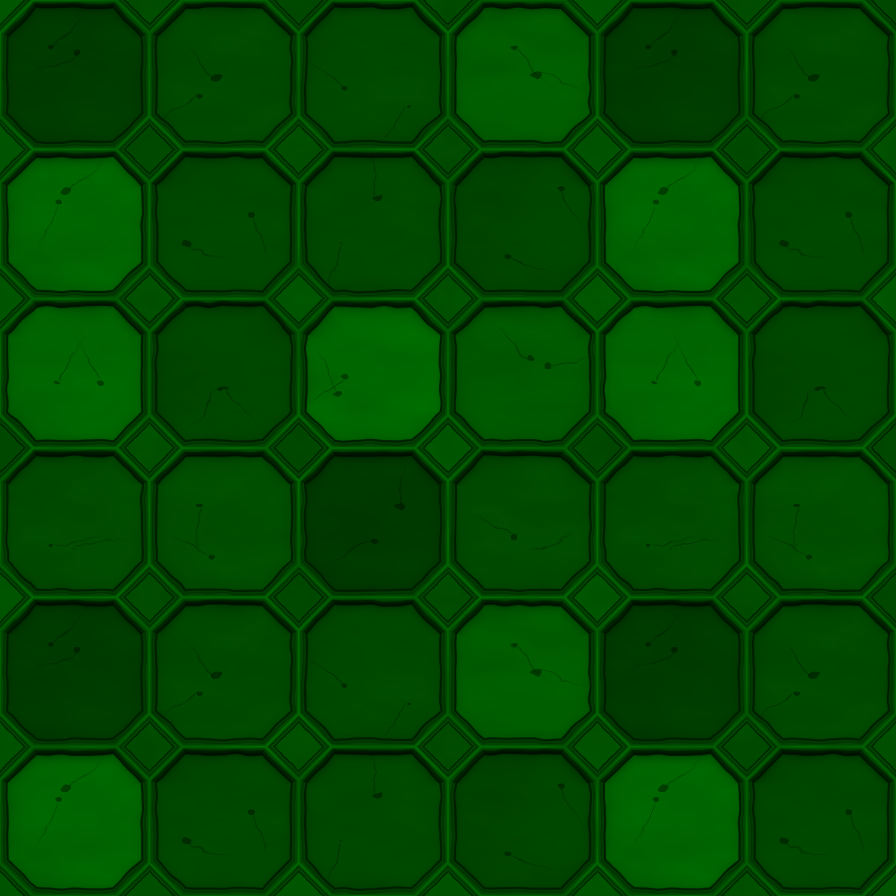
This texture is drawn by a Shadertoy shader. Its source:

```glsl
const float GRID = 6.0;            // tiles across and down
const float PERIOD = 4.0;          // tiles before the variation repeats
const float DIAMOND = 0.222;       // half diagonal of the corner stone with its rim
const float DIAMOND_FACE = 0.165;  // half diagonal of its flat top
const float BEVEL = 0.055;         // width of the tile border
const float WOBBLE = 0.016;        // unevenness of the worn border
const float SEAM_WIDTH = 0.007;
const float GROOVE_WIDTH = 0.007;
const float CRACK_WIDTH = 0.004;
const float RIM_TONE = 0.275;
const float SEAM_TONE = 0.41;
const float SHADOW_TONE = 0.07;
const vec3 TINT = vec3(0.0, 1.0, 0.0);

// Face tones of one period, row by row from the top
const float TONES[16] = float[16](
    0.235, 0.290, 0.285, 0.365,
    0.395, 0.280, 0.285, 0.270,
    0.395, 0.275, 0.410, 0.345,
    0.295, 0.305, 0.225, 0.290);

float hash(vec2 p) {
    return fract(sin(dot(p, vec2(127.1, 311.7))) * 43758.5453);
}

float noise(vec2 p) {
    vec2 i = floor(p), f = fract(p);
    f = f * f * (3.0 - 2.0 * f);
    return mix(mix(hash(i), hash(i + vec2(1, 0)), f.x),
               mix(hash(i + vec2(0, 1)), hash(i + vec2(1, 1)), f.x), f.y);
}

float fbm(vec2 p) {
    float sum = 0.0, amp = 0.5;
    for (int i = 0; i < 4; i++) {
        sum += amp * noise(p);
        p = p * 2.03 + 7.1;
        amp *= 0.5;
    }
    return sum;
}

float stroke(float dist, float halfWidth, float aa) {
    return 1.0 - smoothstep(halfWidth - aa, halfWidth + aa, abs(dist));
}

// Stains, cracks and chips on the flat part of a tile
float faceTone(vec2 p, vec2 id, float tone, float aa) {
    vec2 seed = id * 17.3 + 3.7;
    float stain = fbm(p * vec2(3.0, 6.0) + seed) - 0.47;
    float shade = tone * (1.0 + 0.16 * stain + 0.05 * p.x);
    for (int i = 0; i < 2; i++) {
        vec2 key = seed + float(i) * 5.3;
        float angle = 6.2832 * hash(key);
        vec2 axis = vec2(cos(angle), sin(angle));
        vec2 center = 0.5 * (vec2(hash(key + 1.0), hash(key + 2.0)) - 0.5);
        vec2 r = p - center;
        float along = dot(r, axis);
        float across = dot(r, vec2(-axis.y, axis.x)) + 0.12 * (fbm(p * 6.0 + key) - 0.47);
        float reach = smoothstep(0.0, 0.04, along) * (1.0 - smoothstep(0.1, 0.4, along));
        shade *= 1.0 - 0.28 * reach * stroke(across, CRACK_WIDTH, aa);
        float chip = length(r * vec2(1.0, 1.5)) + 0.04 * (noise(p * 30.0 + key) - 0.5);
        float size = mix(0.012, 0.032, hash(key + 3.0));
        shade *= 1.0 - 0.38 * (1.0 - smoothstep(size - aa, size + aa, chip));
    }
    return shade;
}

void mainImage(out vec4 fragColor, in vec2 fragCoord) {
    vec2 uv = fragCoord / iResolution.xy * GRID;
    float aa = 0.8 * GRID / iResolution.y;
    vec2 cell = floor(uv);
    vec2 p = uv - cell - 0.5;
    vec2 id = mod(vec2(cell.x, GRID - 1.0 - cell.y), PERIOD);
    float tone = TONES[int(id.x + PERIOD * id.y)];

    // Distance inward from the octagon outline
    vec2 q = 0.5 - abs(p);
    float side = min(q.x, q.y);
    float corner = q.x + q.y;
    float cut = (corner - DIAMOND) * 0.7071;
    float d = min(side, cut);
    float worn = d + WOBBLE * (noise(p * 11.0 + id * 9.1) - 0.5);

    // Outward direction of the nearest edge; upper edges lie in shadow
    float up = cut < side ? 0.7 * sign(p.y) : (q.y < q.x ? sign(p.y) : 0.0);
    float top = max(up, 0.0);

    // Face and border of the tile
    float face = faceTone(p, id, tone, aa);
    face *= 1.0 - (0.12 + 0.18 * top) * exp(-32.0 * max(worn - BEVEL, 0.0));
    float depth = smoothstep(0.008, 0.04, worn);
    float shadow = mix(SHADOW_TONE, tone * 0.4, 0.3);
    float bevel = mix(RIM_TONE, shadow, depth * (0.22 + 0.78 * top));
    bevel *= 1.0 - 0.25 * stroke(worn - 0.026, 0.004, aa);
    float shade = mix(bevel, face, smoothstep(BEVEL - aa, BEVEL + aa, worn));
    float groove = stroke(worn - BEVEL + 0.006, GROOVE_WIDTH, aa);
    shade *= 1.0 - mix(0.5, 0.25, top) * groove;

    // Corner stone with its rim
    vec2 stoneId = mod(floor(uv + 0.5), PERIOD);
    float stone = mix(0.28, 0.34, hash(stoneId + 2.0)) + 0.04 * (fbm(uv * 9.0) - 0.47);
    float rough = corner + 0.008 * (noise(p * 26.0 + id) - 0.5);
    float rim = RIM_TONE * (1.0 - 0.3 * stroke(rough - 0.195, 0.006, aa));
    stone = mix(stone, rim, smoothstep(DIAMOND_FACE - aa, DIAMOND_FACE + aa, rough));
    stone *= 1.0 - 0.45 * stroke(rough - DIAMOND_FACE, 0.008, aa);
    shade = mix(stone, shade, smoothstep(-aa, aa, cut));

    // Lit seams between the pieces
    float seamDist = corner > DIAMOND ? d : abs(cut);
    float glint = mix(0.45, 1.0, noise(uv * 5.0));
    shade = mix(shade, SEAM_TONE, glint * stroke(seamDist, SEAM_WIDTH, aa));

    fragColor = vec4(TINT * shade, 1.0);
}
```
